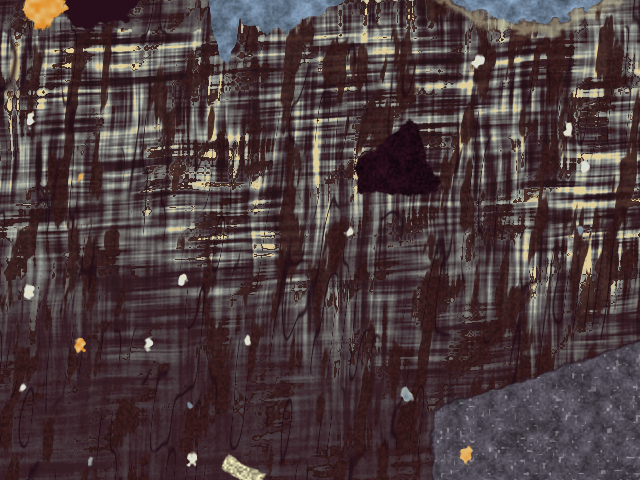
Give the GLSL for this texture, as a Shadertoy shader.

```glsl
#define FINE 125.0         // streaks per canvas height, across
#define LENGTHWISE 9.0     // streaks per canvas height, along
#define CONTRAST 2.7
#define BASE_TONE 0.43
#define CRACK_WIDTH 0.055
#define STAIN_LEVEL 0.60
#define FLECK_CELL 0.115
#define FLECK_CHANCE 0.17
#define SOFT 0.003

const vec3 RAMP[6] = vec3[6](
    vec3(0.22, 0.12, 0.15), vec3(0.29, 0.25, 0.27), vec3(0.40, 0.38, 0.37),
    vec3(0.51, 0.52, 0.51), vec3(0.69, 0.71, 0.65), vec3(0.88, 0.81, 0.60));
const vec3 STAIN = vec3(0.20, 0.09, 0.09);
const vec3 SHADOW = vec3(0.12, 0.04, 0.08);
const vec3 SLATE = vec3(0.31, 0.29, 0.33);
const vec3 BLUE = vec3(0.42, 0.50, 0.59);
const vec3 ORANGE = vec3(0.88, 0.55, 0.14);
const vec3 CREAM = vec3(0.90, 0.87, 0.70);

float hash(vec2 p) {
    return fract(sin(dot(p, vec2(12.9898, 78.233))) * 43758.5453);
}

float noise(vec2 p) {
    vec2 i = floor(p), f = fract(p);
    f = f * f * (3.0 - 2.0 * f);
    return mix(mix(hash(i), hash(i + vec2(1, 0)), f.x),
               mix(hash(i + vec2(0, 1)), hash(i + vec2(1, 1)), f.x), f.y);
}

float fbm(vec2 p) {
    float sum = 0.0, amp = 0.53;
    for (int i = 0; i < 4; i++) {
        sum += amp * noise(p);
        p = p * 2.03 + 17.3;
        amp *= 0.5;
    }
    return sum;
}

// Zero-centred streaks, thin along x and long along y
float streaks(vec2 p) {
    float coarse = noise(p * vec2(FINE * 0.55, LENGTHWISE * 0.7));
    float mid = noise(p * vec2(FINE, LENGTHWISE) + 31.0);
    float thin = noise(p * vec2(FINE * 2.1, LENGTHWISE * 1.8) + 57.0);
    return 0.4 * coarse + 0.4 * mid + 0.3 * thin - 0.55;
}

vec3 toneColor(float t) {
    vec3 c = RAMP[0];
    for (int i = 1; i < 6; i++)
        c = mix(c, RAMP[i], clamp(t * 5.0 - float(i - 1), 0.0, 1.0));
    return c * (1.0 + clamp(t, -0.4, 0.0));
}

float inside(float d) { return smoothstep(SOFT, -SOFT, d); }

// Depth of a rounded lobe hanging from the top edge
float lobe(float x, float centre, float halfWidth, float depth) {
    float u = (x - centre) / halfWidth;
    return depth * (1.0 - u * u);
}

// Sparse small bright grains, at most one per cell
vec4 flecks(vec2 p) {
    vec2 cell = floor(p / FLECK_CELL);
    float kind = hash(cell + 3.7);
    vec2 q = (fract(p / FLECK_CELL) - 0.3
        - 0.4 * vec2(hash(cell + 11.0), hash(cell + 23.0))) * FLECK_CELL;
    q.x += 0.4 * q.y * (kind - 0.5);
    float size = mix(0.006, 0.014, hash(cell + 41.0));
    float d = length(q * vec2(1.3, 0.9)) - size * (0.5 + noise(p * 130.0));
    vec3 c = kind < 0.4 ? vec3(0.86, 0.88, 0.87) : kind < 0.6 ? ORANGE : BLUE;
    c = mix(c, CREAM, 0.7 * noise(p * 110.0 + 5.0));
    return vec4(c, inside(d) * step(hash(cell + 67.0), FLECK_CHANCE));
}

void mainImage(out vec4 fragColor, in vec2 fragCoord) {
    vec2 p = fragCoord / iResolution.y;
    float rough = fbm(p * 45.0) - 0.5;
    float speckle = noise(p * 230.0) - 0.5;

    // Crossed lamellae, bent slightly, with one direction leading in patches
    vec2 bend = 0.012 * vec2(noise(p * 9.0), noise(p * 8.0 + 40.0));
    vec2 w = p + bend + vec2(-0.03 * p.y, -0.05 * p.x);
    float lead = smoothstep(0.3, 0.7, noise(p * vec2(7.0, 9.0) + 8.0));
    float weave = mix(0.45, 1.0, lead) * streaks(w)
                + mix(0.95, 0.35, lead) * streaks(w.yx + 71.0);
    float light = smoothstep(0.02, 0.72, p.y + 0.2 * (p.x - 0.67));
    light *= 0.65 + 0.7 * noise(p * 4.0 + 3.0);
    light *= 1.0 - 0.6 * inside(max(0.93 - p.y, p.x - 0.44) + 0.05 * rough);
    float tone = mix(0.12, 1.0, light) * (BASE_TONE + CONTRAST * weave);
    vec3 col = toneColor(tone + 0.08 * speckle);

    // Brown stains, blocky and drawn out upright
    vec2 lean = vec2(p.x - 0.12 * p.y, p.y);
    float blocky = fbm(lean * vec2(19.0, 17.0) + 3.0 * weave);
    float upright = fbm(lean * vec2(34.0, 8.0) + 90.0) + 0.06 * (p.x - 0.8);
    float stain = smoothstep(STAIN_LEVEL, STAIN_LEVEL + 0.06, max(blocky, upright));
    col = mix(col, STAIN * (1.0 + 0.5 * speckle), 0.88 * stain);

    // Winding dark cracks
    float level = abs(noise(lean * vec2(48.0, 8.0) + 2.0 * bend.yx) - 0.5);
    float crack = smoothstep(CRACK_WIDTH, 0.0, level);
    crack *= smoothstep(0.42, 0.6, noise(p * vec2(22.0, 11.0) + 19.0));
    col = mix(col, SHADOW, 0.8 * crack);

    // Dark wedge near the centre
    float wedge = max(0.597 - p.y, 0.743 - p.x);
    wedge = max(wedge, p.x - 0.92 + 0.4 * (p.y - 0.6));
    wedge = max(wedge, 0.8 * (p.y - 0.67 - 0.68 * (p.x - 0.745)));
    col = mix(col, SHADOW * (1.1 + 0.8 * speckle + rough), inside(wedge + 0.025 * rough));

    // Slate grain in the lower right, with a dark rim
    float slate = max(p.y - 0.15 - 0.33 * (p.x - 0.91), 0.9 - p.x) + 0.02 * rough;
    vec3 slateCol = SLATE * (1.0 + 0.9 * rough + 0.35 * speckle);
    slateCol += 0.22 * smoothstep(0.75, 0.95, noise(p * 150.0 + 9.0));
    col = mix(col, slateCol, inside(slate));
    col = mix(col, SHADOW, 0.5 * smoothstep(0.005, 0.0, abs(slate)));

    // Grains along the top edge
    float top = 1.0 - p.y + 0.045 * rough;
    float dark = top - lobe(p.x, 0.20, 0.10, 0.06);
    float blue = top - max(lobe(p.x, 0.47, 0.035, 0.13),
        max(lobe(p.x, 0.58, 0.13, 0.06), lobe(p.x, 1.10, 0.16, 0.05)));
    float rim = smoothstep(0.018, 0.0, abs(blue - 0.012)) * step(0.9, p.x);
    col = mix(col, SHADOW * 1.3, inside(dark));
    col = mix(col, CREAM * 0.8, 0.6 * rim);
    col = mix(col, BLUE * (1.0 + 0.9 * rough + 0.2 * speckle), inside(blue));
    float amber = length((p - vec2(0.09, 0.985)) * vec2(0.7, 1.0)) - 0.034 + 0.05 * rough;
    col = mix(col, mix(ORANGE, CREAM, 0.6 * noise(p * 90.0)), inside(amber));

    // Pale lath at the bottom and scattered flecks
    vec2 q = mat2(0.87, 0.5, -0.5, 0.87) * (p - vec2(0.505, 0.018));
    q = vec2(0.87 * (p.x - 0.505) - 0.5 * (p.y - 0.018),
             0.5 * (p.x - 0.505) + 0.87 * (p.y - 0.018));
    float lath = max(abs(q.x) - 0.042, abs(q.y) - 0.016) + 0.015 * rough;
    col = mix(col, CREAM * (0.85 + 0.6 * speckle), inside(lath));
    vec4 fleck = flecks(p);
    col = mix(col, fleck.rgb, fleck.a);

    fragColor = vec4(clamp(col, 0.0, 1.0), 1.0);
}
```
